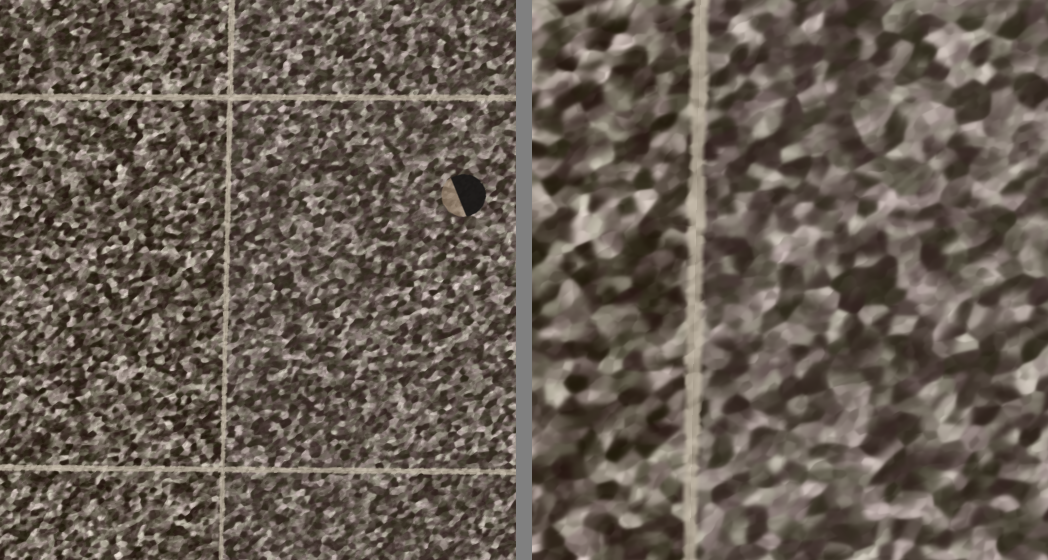
Left: the whole. Right: its middle third, enlarged.
Reproduce this texture procedurally as a Shadertoy shader.

```glsl
// Speckled granite paving with pale joints and one half-shadowed drilled hole.

const float TILE_PITCH = 0.662;              // all lengths in canvas heights
const vec2  GRID_ORIGIN = vec2(0.3945, 0.165);
const float JOINT_LEAN = 0.0195;             // sideways drift of upright joints
const float JOINT_TILT = 0.010;              // fall of level joints
const float JOINT_HALF = 0.0050;
const float JOINT_SOFT = 0.0022;
const float GRAIN_FREQ = 108.0;
const float GRAIN_ANGLE = 0.5;
const vec2  GRAIN_STRETCH = vec2(0.82, 1.12);
const float GRAIN_SHARPNESS = 5.5;
const float GRAIN_CONTRAST = 0.30;
const float GRAIN_SKEW = 0.10;
const float FINE_SHARE = 0.25;
const float WARP = 0.12;
const vec3  STONE = vec3(0.390, 0.350, 0.308);
const vec3  JOINT = vec3(0.690, 0.650, 0.585);
const vec3  HOLE_DARK = vec3(0.115, 0.105, 0.100);
const vec3  HOLE_LIT = vec3(0.560, 0.490, 0.420);
const vec2  HOLE_CENTER = vec2(0.828, 0.651);
const float HOLE_RADIUS = 0.0385;
const vec2  SHADOW_POINT = vec2(0.819, 0.648);
const vec2  SHADOW_NORMAL = vec2(0.926, 0.377);

vec3 hash3(vec2 p) {
    vec3 q = fract(p.xyx * vec3(0.1031, 0.1030, 0.0973));
    q += dot(q, q.yxz + 33.33);
    return fract((q.xxy + q.yzz) * q.zyx);
}

// Cellular noise with blended cells: x = tone, y = tint, both in -1..1
vec2 grain(vec2 p) {
    vec2 cell = floor(p), f = fract(p), sum = vec2(0.0);
    float total = 0.0;
    for (int j = -2; j <= 2; j++)
    for (int i = -2; i <= 2; i++) {
        vec2 o = vec2(i, j);
        vec3 h = hash3(cell + o + 200.0);
        vec2 d = o + h.xy - f;
        float w = exp(-GRAIN_SHARPNESS * dot(d, d));
        sum += w * (2.0 * vec2(h.z, fract(h.z * 17.0 + h.x)) - 1.0);
        total += w;
    }
    return sum / total;
}

// Slow layered sines for broad stains
float mottle(vec2 p) {
    return (sin(p.x * 7.0 + 2.0 * sin(p.y * 5.0))
          + sin(p.y * 11.0 - p.x * 6.0 + 1.3)
          + sin(p.x * 19.0 + p.y * 15.0 + 4.0)) / 3.0;
}

float cover(float dist, float soft) {
    return 1.0 - smoothstep(-soft, soft, dist);
}

void mainImage(out vec4 fragColor, in vec2 fragCoord) {
    float pixel = 1.0 / iResolution.y;
    vec2 p = fragCoord * pixel;

    // Tile grid, slightly out of square
    vec2 q = p - GRID_ORIGIN;
    q.x -= JOINT_LEAN * p.y;
    q.y += JOINT_TILT * p.x * (1.0 - p.y);
    vec2 g = q / TILE_PITCH;
    vec2 tile = floor(g);
    vec2 toJoint = abs(g - round(g)) * TILE_PITCH;
    vec3 tileRand = hash3(tile + 50.0) - 0.5;

    // Slanted grains in two sizes, bent by a slight warp
    float ca = cos(GRAIN_ANGLE), sa = sin(GRAIN_ANGLE);
    vec2 s = mat2(ca, -sa, sa, ca) * p * GRAIN_STRETCH * GRAIN_FREQ;
    s += WARP * sin(s.yx * 1.3 + 2.0 * sin(s * 0.37));
    vec2 coarse = grain(s + tile * 13.0);
    vec2 fine = grain(s * 1.9 + 71.0);
    float tone = coarse.x + FINE_SHARE * fine.x;

    // Left tiles are crisper; right tiles are flatter and cooler
    float rightSide = step(0.0, g.x);
    float stain = mottle(p);
    float contrast = GRAIN_CONTRAST * (1.07 - 0.14 * rightSide + 0.05 * stain);
    vec3 color = STONE + contrast * tone + GRAIN_SKEW * (tone * tone - 0.20);
    color += 0.008 * stain + 0.012 * tileRand.x;
    color += coarse.y * vec3(0.012, -0.010, 0.014);
    color += rightSide * vec3(-0.002, -0.002, 0.006);

    // Worn joints: ragged edges and uneven brightness
    vec2 wobble = 0.0006 * sin(p.yx * 61.0 + 2.0 * sin(p.yx * 23.0));
    vec2 halfWidth = JOINT_HALF * vec2(0.75 + 0.3 * p.y, 0.95 + 0.15 * p.y)
                   + wobble + 0.0010 * fine.x;
    vec2 edge = toJoint - halfWidth;
    float soft = max(JOINT_SOFT, pixel);
    float joint = max(cover(edge.x, soft), cover(edge.y, soft));
    vec3 jointColor = JOINT + 0.06 * fine.x + 0.05 * coarse.x + 0.02 * stain;
    color = mix(color, jointColor, 0.94 * joint);

    // Drilled hole: lit wall on the left, deep shadow on the right
    float hole = length((p - HOLE_CENTER) * vec2(0.97, 1.02)) - HOLE_RADIUS;
    hole += 0.0008 * fine.x;
    float lit = dot(p - SHADOW_POINT, SHADOW_NORMAL);
    float holeSoft = max(0.0014, pixel);
    vec3 wall = HOLE_LIT + 0.10 * coarse.x + 0.05 * fine.x;
    vec3 inside = mix(HOLE_DARK + 0.01 * fine.x, wall, cover(lit, holeSoft));
    color = mix(color, inside, cover(hole, holeSoft));

    fragColor = vec4(clamp(color, 0.0, 1.0), 1.0);
}
```
